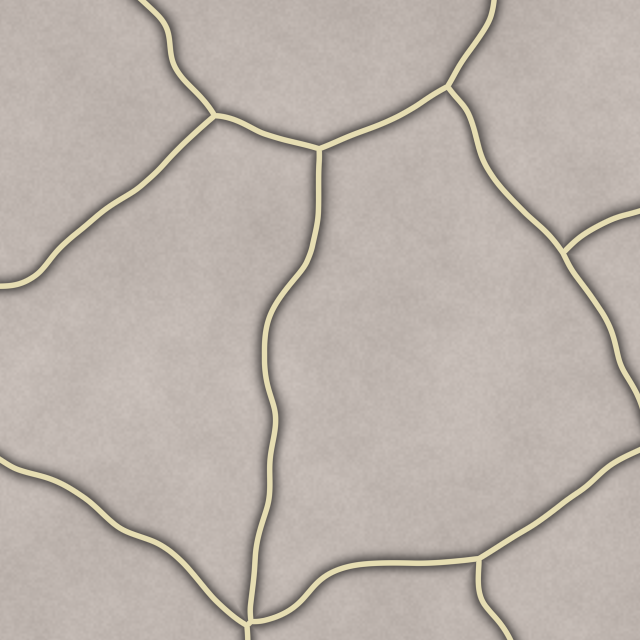
Give the GLSL for this texture, as a WebGL 1 fragment shader.

```glsl
precision highp float;
// Grey stone plates split by thin cream veins with soft dark shading along them.
uniform vec2 u_resolution;

#define PLATE_SCALE vec2(2.15, 1.85)
#define PLATE_JITTER 0.8
#define BEND_COARSE 0.085
#define BEND_FINE 0.028
#define VEIN_HALF_WIDTH 0.0043
#define SHADE_WIDTH 0.0135
#define SHADE_DEPTH 0.56
#define CLOUD_AMOUNT 0.085
#define GRAIN_AMOUNT 0.05
#define STONE_COLOR vec3(0.746, 0.709, 0.685)
#define VEIN_COLOR vec3(0.90, 0.865, 0.70)

float hash(vec2 p) {
  vec3 q = fract(vec3(p.xyx) * 0.1031);
  q += dot(q, q.yzx + 33.33);
  return fract((q.x + q.y) * q.z);
}

vec2 hash2(vec2 p) {
  return vec2(hash(p + 17.0), hash(p + 71.0));
}

float noise(vec2 p) {
  vec2 i = floor(p);
  vec2 f = fract(p);
  f = f * f * (3.0 - 2.0 * f);
  float low = mix(hash(i), hash(i + vec2(1.0, 0.0)), f.x);
  float high = mix(hash(i + vec2(0.0, 1.0)), hash(i + 1.0), f.x);
  return mix(low, high, f.y);
}

float clouds(vec2 p) {
  float sum = 0.0;
  float weight = 0.4;
  for (int i = 0; i < 5; i++) {
    sum += weight * (noise(p) - 0.5);
    p = p * 2.03 + 19.7;
    weight *= 0.75;
  }
  return sum;
}

vec2 noise2(vec2 p) {
  return vec2(noise(p + 5.3), noise(p + 48.6)) - 0.5;
}

// Canvas position bent by noise, in plate units
vec2 bend(vec2 p) {
  vec2 offset = BEND_COARSE * noise2(p * 6.0) + BEND_FINE * noise2(p * 13.0);
  return (p + offset) * PLATE_SCALE + vec2(4.3, 7.6);
}

vec2 plateCenter(vec2 cell) {
  return cell + 0.5 + PLATE_JITTER * (hash2(cell) - 0.5);
}

// Distance to the nearest plate border, in canvas units
float borderDistance(vec2 p) {
  const float STEP = 0.001;
  vec2 q = bend(p);
  vec2 slopeX = (bend(p + vec2(STEP, 0.0)) - q) / STEP;
  vec2 slopeY = (bend(p + vec2(0.0, STEP)) - q) / STEP;

  vec2 home = floor(q);
  vec2 nearCell = home;
  float best = 100.0;
  for (int y = -1; y <= 1; y++) {
    for (int x = -1; x <= 1; x++) {
      vec2 cell = home + vec2(float(x), float(y));
      vec2 toCenter = plateCenter(cell) - q;
      float d = dot(toCenter, toCenter);
      if (d < best) {
        best = d;
        nearCell = cell;
      }
    }
  }

  // Each border is a bisector; the local stretch keeps its width even
  vec2 center = plateCenter(nearCell);
  float border = 100.0;
  for (int y = -2; y <= 2; y++) {
    for (int x = -2; x <= 2; x++) {
      if (x == 0 && y == 0) continue;
      vec2 other = plateCenter(nearCell + vec2(float(x), float(y)));
      vec2 normal = normalize(other - center);
      float d = dot(0.5 * (center + other) - q, normal);
      float stretch = length(vec2(dot(normal, slopeX), dot(normal, slopeY)));
      border = min(border, d / max(stretch, 0.3));
    }
  }
  return border;
}

void main() {
  float size = min(u_resolution.x, u_resolution.y);
  vec2 p = gl_FragCoord.xy / size;

  // Stone: faint clouds and fine grain
  float grain = 0.6 * noise(p * 250.0) + 0.4 * noise(p * 140.0 + 31.0) - 0.5;
  vec3 color = STONE_COLOR + CLOUD_AMOUNT * clouds(p * 5.0) + GRAIN_AMOUNT * grain;

  // Dark shading, then the vein on top
  float d = borderDistance(p);
  float reach = d / SHADE_WIDTH;
  color *= 1.0 - SHADE_DEPTH * exp(-reach * reach);
  float soft = max(0.0011, 0.7 / size);
  float vein = 1.0 - smoothstep(VEIN_HALF_WIDTH - soft, VEIN_HALF_WIDTH + soft, d);
  color = mix(color, VEIN_COLOR, vein);

  gl_FragColor = vec4(color, 1.0);
}
```
